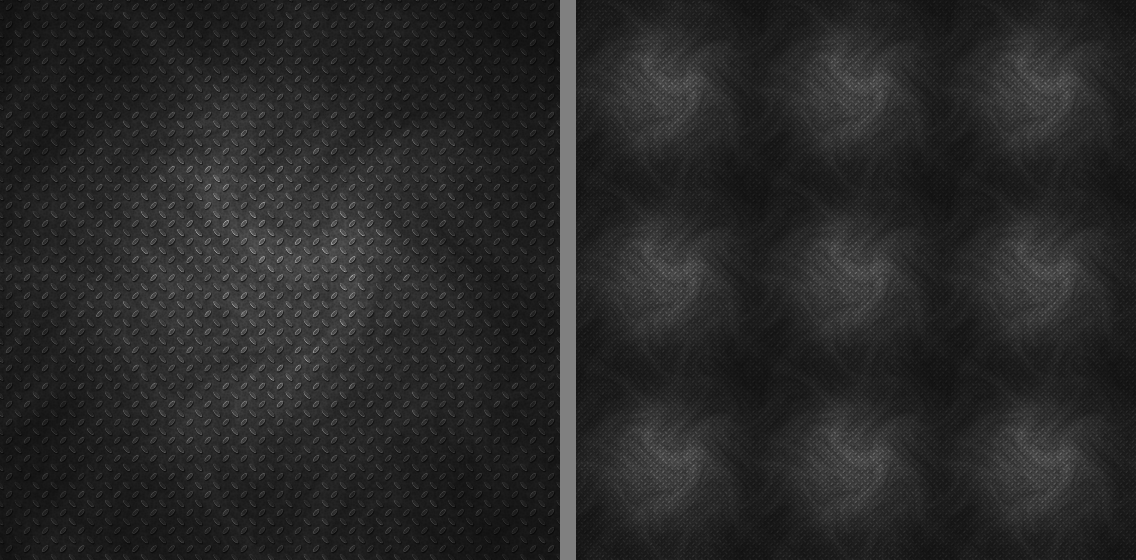
Left: one tile. Right: repeated 3 by 3.
Write a Shadertoy shader that draws this texture.

```glsl
const float REPEATS = 31.0;                    // lugs across and down, per direction
const vec2 RISING_CENTER = vec2(0.50, 0.63);   // positions inside one cell
const vec2 FALLING_CENTER = vec2(0.00, 0.13);
const vec2 RISING_RADII = vec2(0.235, 0.112);
const vec2 FALLING_RADII = vec2(0.260, 0.112);
const vec2 SHADOW_OFFSET = vec2(0.030, -0.055);
const float RIM_WIDTH = 0.026;
const float RIM_GAIN = 0.92;
const float FACE_GAIN = 0.24;
const float SHADOW_DEPTH = 0.52;
const float LUG_VARIATION = 0.20;
const vec2 GLOW_CENTER = vec2(0.48, 0.52);
const vec3 STEEL_DARK = vec3(0.088);
const vec3 STEEL_LIGHT = vec3(0.262);
const float CLOUD_GAIN = 0.21;
const float GRAIN_GAIN = 0.42;
const float PI = 3.14159265;
const float TAU = 2.0 * PI;

vec2 hash2(vec2 p) {
    vec3 q = fract(p.xyx * vec3(0.1031, 0.1030, 0.0973));
    q += dot(q, q.yzx + 33.33);
    return fract((q.xx + q.yz) * q.zy);
}

// Distance to the nearest scattered point, wrapping after count cells
float cellular(vec2 uv, float count) {
    vec2 p = uv * count, cell = floor(p);
    float nearest = 2.0;
    for (int y = -1; y <= 1; y++)
    for (int x = -1; x <= 1; x++) {
        vec2 neighbor = cell + vec2(x, y);
        vec2 point = neighbor + hash2(mod(neighbor, count));
        nearest = min(nearest, length(point - p));
    }
    return nearest;
}

// Layered sines with whole frequencies and a periodic warp
float clouds(vec2 uv) {
    vec2 p = uv * TAU;
    float sum = 0.0, weight = 0.5, frequency = 2.0;
    for (int i = 0; i < 6; i++) {
        float phase = 1.7 * float(i);
        p += 0.8 / frequency * sin(frequency * p.yx + vec2(phase, phase + 2.1));
        sum += weight * sin(frequency * p.x + phase) * cos(frequency * p.y - 2.0 * phase);
        weight *= 0.78;
        frequency = floor(frequency * 1.8);
    }
    return sum;
}

float ellipseDistance(vec2 p, vec2 radii) {
    float k = length(p / radii);
    return k * (k - 1.0) / max(length(p / (radii * radii)), 0.001);
}

// Brightness factor of one family of lugs; slant is +1 rising, -1 falling
float lugs(vec2 p, vec2 center, vec2 radii, float slant, vec2 light, float fill, float blur) {
    vec2 local = p - center + 0.5;
    vec2 id = mod(floor(local), REPEATS);
    local = fract(local) - 0.5;
    vec2 axis = normalize(vec2(1.0, 1.08 * slant));
    mat2 turn = mat2(axis.x, -axis.y, axis.y, axis.x);
    vec2 q = turn * local;
    float d = ellipseDistance(q, radii);
    float shade = ellipseDistance(turn * (local - SHADOW_OFFSET), radii);

    // Contact shadow, raised face and lit rim
    float face = 1.0 - smoothstep(-blur, blur, d);
    float shadow = (1.0 - smoothstep(-0.03, 0.055, shade)) * (1.0 - face);
    vec2 normal = q / (radii * radii);
    normal /= max(length(normal), 0.001);
    float lit = 0.5 + 0.5 * dot(normal, turn * light);
    float width = max(RIM_WIDTH, 0.5 * blur);
    float edge = (d + RIM_WIDTH) / width;
    float rim = exp(-edge * edge) * mix(fill, 1.0, lit);
    float strength = 1.0 + LUG_VARIATION * (2.0 * hash2(id + 7.0).x - 1.0);
    return 1.0 - SHADOW_DEPTH * shadow + strength * (RIM_GAIN * rim + FACE_GAIN * face);
}

void mainImage(out vec4 fragColor, in vec2 fragCoord) {
    vec2 uv = fragCoord / iResolution.xy;
    vec2 p = uv * REPEATS;
    float blur = 0.5 * REPEATS / min(iResolution.x, iResolution.y);

    // Broad central glow that fades evenly to the borders
    vec2 swell = 0.5 + 0.5 * cos(TAU * (uv - GLOW_CENTER));
    float glow = mix(swell.x * swell.y, 0.5 * (swell.x + swell.y), 0.35);
    vec3 color = mix(STEEL_DARK, STEEL_LIGHT, glow);

    // Smoky wear and fine pitting
    color *= 1.0 + CLOUD_GAIN * clouds(uv);
    float grain = 0.4 * cellular(uv, 83.0) + 0.6 * cellular(uv, 211.0);
    color *= 1.0 + GRAIN_GAIN * (grain - 0.45);

    // Two interleaved lug directions
    color *= lugs(p, RISING_CENTER, RISING_RADII, 1.0, normalize(vec2(-1.0, 1.0)), 0.55, blur);
    color *= lugs(p, FALLING_CENTER, FALLING_RADII, -1.0, normalize(vec2(-1.0, -1.0)), 0.08, blur);

    fragColor = vec4(clamp(color, 0.0, 1.0), 1.0);
}
```
